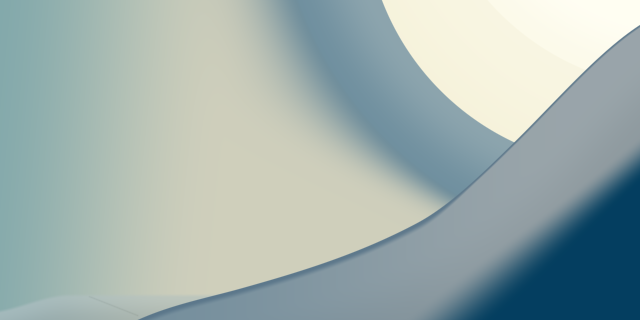
Give the GLSL for this background, as a Shadertoy shader.

```glsl
// Soft abstract dunes: a pale sky, a shaded ring around a glowing cream disc,
// and a blue ridge sweeping up to the right with a deep shadow in its corner.
// Circles are distance functions; the ridge is a chain of Hermite curves.

#define SKY_COOL   vec3(0.51, 0.66, 0.67)
#define SKY_WARM   vec3(0.81, 0.81, 0.735)
#define RING_DARK  vec3(0.42, 0.545, 0.605)
#define RING_LIGHT vec3(0.55, 0.645, 0.68)
#define CREAM      vec3(0.96, 0.945, 0.85)
#define GLOW       vec3(1.0, 0.995, 0.95)
#define DUNE_BLUE  vec3(0.46, 0.56, 0.615)
#define DUNE_PALE  vec3(0.60, 0.645, 0.665)
#define DUNE_EDGE  vec3(0.34, 0.45, 0.53)
#define DEEP_BLUE  vec3(0.015, 0.245, 0.375)

// Antialiased coverage, 1 where the distance is negative.
float fill(float d, float px) {
    return 1.0 - smoothstep(-0.75 * px, 0.75 * px, d);
}

float circle(vec2 p, vec2 center, float radius) {
    return length(p - center) - radius;
}

float segmentDistance(vec2 p, vec2 a, vec2 b) {
    vec2 ab = b - a;
    return length(p - a - ab * clamp(dot(p - a, ab) / dot(ab, ab), 0.0, 1.0));
}

// Height at x between points a and b, given the slope at each end.
float hermite(float x, vec2 a, vec2 b, float slopeA, float slopeB) {
    float span = b.x - a.x;
    float t = (x - a.x) / span;
    float s = 1.0 - t;
    return mix(a.y, b.y, t * t * (3.0 - 2.0 * t))
         + span * t * s * (slopeA * s - slopeB * t);
}

float ridgeHeight(float x) {
    vec2 foot = vec2(0.43, 0.0), low = vec2(0.755, 0.099);
    vec2 bend = vec2(1.302, 0.302), rise = vec2(1.607, 0.555), top = vec2(2.0, 0.922);
    if (x < foot.x) return 0.45 * (x - foot.x);
    if (x < low.x)  return hermite(x, foot, low, 0.45, 0.28);
    if (x < bend.x) return hermite(x, low, bend, 0.28, 0.53);
    if (x < rise.x) return hermite(x, bend, rise, 0.53, 0.98);
    return hermite(x, rise, top, 0.98, 0.65);
}

vec3 skyColor(vec2 p) {
    float warmth = smoothstep(-0.1, 0.7, p.x - 0.1 * (p.y - 0.5));
    return mix(SKY_COOL, SKY_WARM, warmth);
}

// Ring with its outer shadow, then the disc and its brighter core.
vec3 addRing(vec3 col, vec2 p, float px) {
    float outer = circle(p, vec2(2.043, 1.401), 1.183);
    float inner = circle(p, vec2(1.950, 1.289), 0.810);
    float core = circle(p, vec2(2.131, 1.528), 0.805);

    float reach = mix(0.045, 0.13, smoothstep(0.25, 0.75, p.y));
    float shadow = exp(-pow(max(outer, 0.0) / reach, 1.5));
    col = mix(col, RING_DARK, 0.95 * shadow);

    float across = smoothstep(0.0, 0.23, -outer);
    vec3 ring = mix(RING_DARK + 0.02, RING_LIGHT, across);
    col = mix(col, ring, fill(outer, 3.0 * px));

    vec3 disc = mix(CREAM, GLOW, 0.35 * smoothstep(0.45, 0.0, core));
    disc = mix(disc, GLOW, fill(core, px) * (0.5 + 0.5 * smoothstep(0.0, 0.2, -core)));
    return mix(col, disc, fill(inner, px));
}

// Low pale mound in the lower left, with a faint crease.
vec3 addMound(vec3 col, vec2 p, float px) {
    float height = 0.078 - 0.055 * (1.0 - smoothstep(-0.05, 0.22, p.x));
    float depth = height - p.y;
    vec3 mound = mix(vec3(0.64, 0.725, 0.735), vec3(0.74, 0.775, 0.74),
                     smoothstep(0.0, 0.6, p.x));
    mound -= 0.06 * smoothstep(0.0, 0.09, depth);
    float crease = segmentDistance(p, vec2(0.28, 0.073), vec2(0.43, 0.014));
    mound -= 0.06 * fill(crease - 0.001, 2.0 * px);
    return mix(col, mound, smoothstep(-0.006, 0.008, depth));
}

vec3 addRidge(vec3 col, vec2 p, float px) {
    const float STEP = 0.004;
    float height = ridgeHeight(p.x);
    float slope = (ridgeHeight(p.x + STEP) - ridgeHeight(p.x - STEP)) / (2.0 * STEP);
    float depth = (height - p.y) / sqrt(1.0 + slope * slope);

    vec3 dune = mix(DUNE_BLUE, DUNE_PALE, smoothstep(0.4, 1.8, p.x));
    dune -= 0.04 * smoothstep(0.08, 0.3, depth);

    // The dark lip narrows to a thin line on the steep side.
    float lip = mix(0.025, 0.009, smoothstep(1.3, 1.5, p.x));
    dune = mix(dune, DUNE_EDGE, 0.85 * smoothstep(lip, 0.2 * lip, depth));

    // Deep shadow, softer toward the bottom.
    float deep = (0.84 * (p.x - 1.4) - p.y) / 1.306;
    float softness = mix(0.09, 0.055, smoothstep(0.0, 0.5, p.y));
    dune = mix(dune, DEEP_BLUE, smoothstep(-softness, softness, deep));
    return mix(col, dune, fill(-depth, px));
}

void mainImage(out vec4 fragColor, in vec2 fragCoord) {
    vec2 p = fragCoord / iResolution.xy * vec2(2.0, 1.0);
    float px = 1.0 / iResolution.y;
    vec3 col = skyColor(p);
    col = addRing(col, p, px);
    col = addMound(col, p, px);
    col = addRidge(col, p, px);
    fragColor = vec4(clamp(col, 0.0, 1.0), 1.0);
}
```
